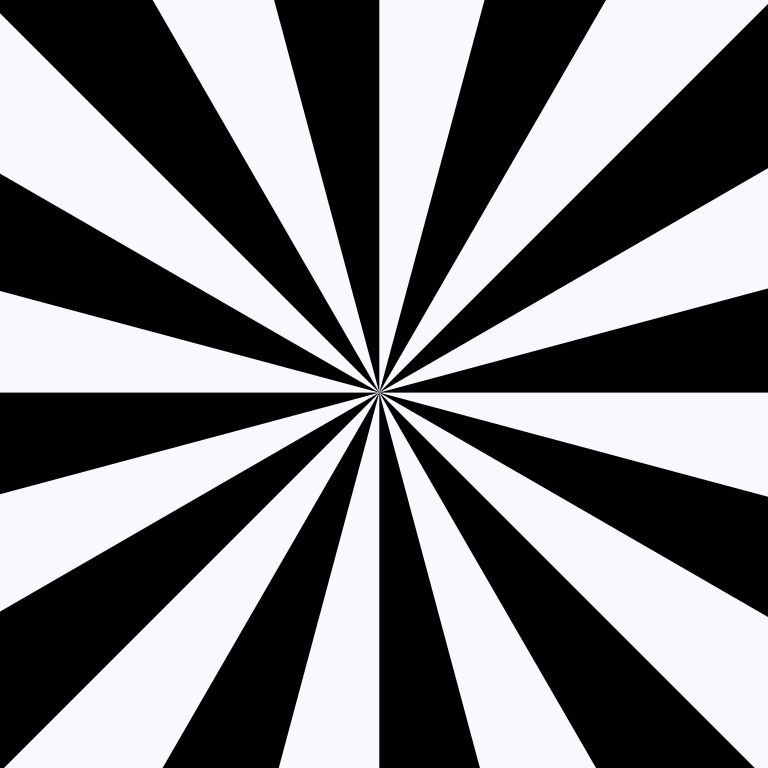
Give the GLSL for this background, as a three.js fragment shader.

```glsl
// Sunburst of equal black and pale wedges around a slightly off-centre hub.
// The polar angle is folded into one wedge pair, then turned into a
// distance from the nearest ray edge so that edges blend evenly.

varying vec2 vUv;

const float TAU = 6.2831853;
const float WEDGE_PAIRS = 12.0;
const vec2 HUB = vec2(0.4939, 0.4888);
const vec3 BLACK = vec3(0.0);
const vec3 PALE = vec3(0.973, 0.973, 1.0);

// Signed distance to the nearest ray edge, positive inside pale wedges.
float wedgeDistance(vec2 offset, float pairs) {
  float period = TAU / pairs;
  float angle = atan(offset.y, offset.x);
  float local = mod(angle - 0.25 * period, period);
  float fromEdge = 0.25 * period - abs(local - 0.5 * period);
  return length(offset) * sin(fromEdge);
}

// Coverage of a shape across one blended edge of the given width.
float coverage(float dist, float width) {
  return clamp(dist / width + 0.5, 0.0, 1.0);
}

void main() {
  float edgeWidth = max(fwidth(vUv.x), 0.00001);
  float pale = coverage(wedgeDistance(vUv - HUB, WEDGE_PAIRS), edgeWidth);
  gl_FragColor = vec4(mix(BLACK, PALE, pale), 1.0);
}
```
